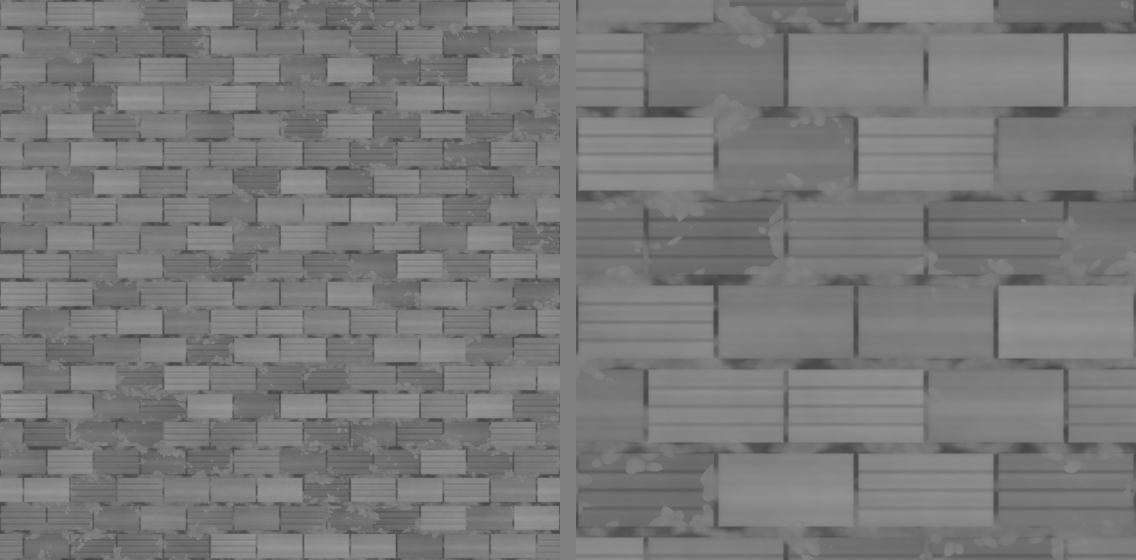
Left: the whole. Right: its middle third, enlarged.
Write a Shadertoy shader that draws this texture map.

```glsl
// Weathered grey brick wall in running bond, with grooved bricks and ragged mortar
#define GRID vec2(12.0, 20.0)          // bricks across, courses down
#define BRICK_FILL vec2(0.965, 0.87)   // share of the cell taken by a brick
#define BRICK_DARK 0.415
#define BRICK_LIGHT 0.55
#define MORTAR_TONE 0.452
#define GROOVED_SHARE 0.52
#define GROOVE_DEPTH 0.065
#define GROOVE_WIDTH 0.0011
#define CREVICE_DEPTH 0.13
#define SMEAR 0.12                     // higher keeps mortar off the bricks

vec2 hash2(vec2 p) {
    vec3 q = fract(p.xyx * vec3(0.1031, 0.1030, 0.0973));
    q += dot(q, q.yzx + 33.33);
    return fract((q.xx + q.yz) * q.zy);
}

// Tileable cellular noise: bright rounded puffs around scattered points
float puffs(vec2 uv, vec2 cells) {
    vec2 p = uv * cells, base = floor(p);
    float nearest = 1.0;
    for (int y = -1; y <= 1; y++)
    for (int x = -1; x <= 1; x++) {
        vec2 cell = base + vec2(x, y);
        vec2 point = cell + hash2(mod(cell, cells) + cells);
        nearest = min(nearest, length(point - p));
    }
    return 1.0 - nearest;
}

float boxDistance(vec2 p, vec2 halfSize) {
    vec2 q = abs(p) - halfSize;
    return length(max(q, 0.0)) + min(max(q.x, q.y), 0.0);
}

// Tone of one brick face; v runs from -1 at the bottom to 1 at the top
float brickFace(vec2 p, vec2 halfSize, vec2 id, float tone, float pixel) {
    vec2 kind = hash2(id + 71.0), tilt = hash2(id + 137.0) - 0.5;
    float v = p.y / halfSize.y;
    float face = tone + 0.035 * tilt.x * p.x / halfSize.x;
    face += 0.006 * sin(v * 9.0 + tilt.y * 5.0) + 0.003 * sin(v * 23.0);
    if (kind.x < GROOVED_SHARE) {
        // three evenly spaced grooves, each with a pale lower lip
        float spacing = halfSize.y * 0.5;
        float offset = p.y - spacing * clamp(round(p.y / spacing), -1.0, 1.0);
        float soft = max(pixel, 0.0009);
        float groove = 1.0 - smoothstep(GROOVE_WIDTH - soft, GROOVE_WIDTH + soft, abs(offset));
        float lip = 1.0 - smoothstep(0.0, 0.002, abs(offset + 0.003));
        face += 0.012 * lip - GROOVE_DEPTH * groove * mix(0.65, 1.0, kind.y);
    } else {
        // smooth face with a soft pale band
        face += 0.03 * exp(-14.0 * (v + 0.12) * (v + 0.12)) - 0.016 * smoothstep(0.1, 0.9, v);
    }
    return face;
}

void mainImage(out vec4 fragColor, in vec2 fragCoord) {
    vec2 uv = fragCoord / iResolution.xy;
    float pixel = 1.0 / iResolution.y;

    // running bond layout
    vec2 grid = uv * GRID;
    grid.x += 0.5 * (1.0 - mod(floor(grid.y), 2.0));
    vec2 id = mod(floor(grid), GRID);
    vec2 p = (fract(grid) - 0.5) / GRID;
    vec2 halfSize = 0.5 * BRICK_FILL / GRID;
    float d = boxDistance(p, halfSize);

    // layered mortar relief
    vec2 warped = uv + 0.003 * sin(6.28318 * (uv.yx * vec2(23.0, 17.0) + uv * 9.0));
    float relief = 0.40 * puffs(warped, vec2(13.0, 17.0))
                 + 0.35 * puffs(warped, vec2(38.0, 46.0))
                 + 0.25 * puffs(warped, vec2(95.0, 110.0));
    float bump = relief - 0.56;

    // dark crevices left in the joints, strongest in the upright ones
    float hollow = puffs(uv + 0.31, vec2(27.0, 44.0));
    float upright = 1.0 - smoothstep(halfSize.y - 0.002, halfSize.y + 0.002, abs(p.y));
    float crevice = smoothstep(0.52, 0.9, hollow + 0.2 * upright - 0.8 * bump);
    float grain = puffs(uv, vec2(150.0, 170.0)) - 0.55;
    float mortar = MORTAR_TONE + 0.17 * bump + 0.025 * grain;
    float joint = mortar - CREVICE_DEPTH * crevice;

    // brick face with a slightly worn rim
    float tone = mix(BRICK_DARK, BRICK_LIGHT, hash2(id + 5.0).x);
    float face = brickFace(p, halfSize, id, tone, pixel);
    face += 0.04 * bump - 0.018 * smoothstep(-0.003, 0.0, d);

    // mortar spills over the edges of low, dark bricks
    float nearEdge = smoothstep(-0.014, 0.0, d);
    float spill = bump - 0.18 * (1.0 - nearEdge) - SMEAR + 2.5 * (0.46 - tone);
    face = mix(face, mortar + 0.008, smoothstep(-0.02, 0.02, spill));

    float soft = max(pixel, 0.0008);
    float shade = mix(face, joint, smoothstep(-soft, soft, d));
    fragColor = vec4(vec3(clamp(shade, 0.0, 1.0)), 1.0);
}
```
